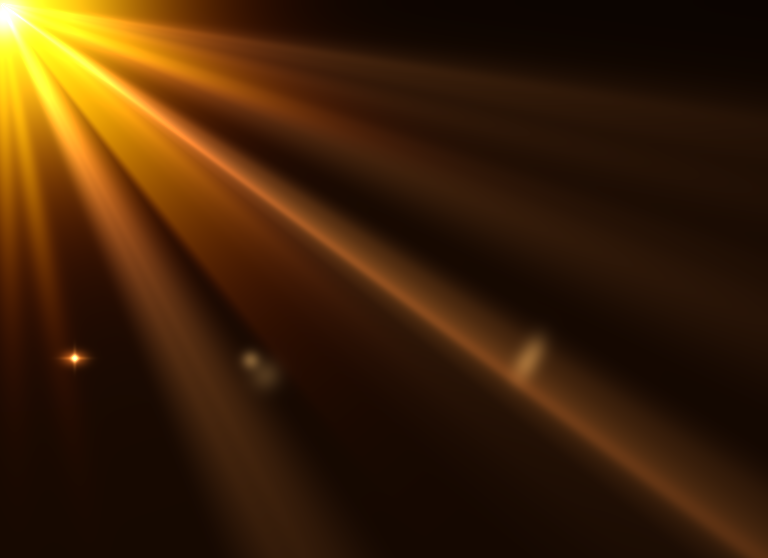
Reproduce this background procedurally as a Shadertoy shader.

```glsl
float hash(float n) { return fract(sin(n * 91.7) * 4375.5); }

float noise(float x) {
    float i = floor(x);
    return mix(hash(i), hash(i + 1.0), smoothstep(0.0, 1.0, x - i));
}

// Soft angular interval, in degrees, with a softness for each side
float band(float a, float lo, float hi, float softLo, float softHi) {
    return smoothstep(lo - softLo, lo + softLo, a)
         * (1.0 - smoothstep(hi - softHi, hi + softHi, a));
}

float bell(float x, float centre, float width) {
    float d = (x - centre) / width;
    return exp(-d * d);
}

// Elliptical blurred spot, turned by an angle in radians
float spot(vec2 p, vec2 centre, vec2 size, float turn) {
    vec2 d = p - centre;
    float c = cos(turn), s = sin(turn);
    d = vec2(c * d.x + s * d.y, c * d.y - s * d.x) / size;
    return exp(-dot(d, d));
}

void mainImage(out vec4 fragColor, in vec2 fragCoord) {
    vec2 p = fragCoord / iResolution.y;
    vec2 ray = p - vec2(0.0, 0.995);
    float r = length(ray);
    float a = degrees(atan(-ray.y, max(ray.x, 0.0001)));

    // Faint streaks shared by all beams
    float streaks = 0.93 + 0.14 * noise(a * 0.8);

    // Dark surroundings
    vec3 color = vec3(0.065, 0.024, 0.003) + vec3(0.06, 0.028, 0.006) * exp(-r);
    color *= 0.55 + 0.45 * smoothstep(0.0, 12.0, a);

    // Broad brown beams
    float upper = 0.50 * band(a, 19.0, 25.5, 5.0, 3.5)
                + 0.30 * bell(a, 14.0, 2.2) + 0.42 * bell(a, 9.5, 2.4);
    float left = 0.85 * band(a, 57.5, 66.0, 3.5, 3.5);
    float under = 0.42 * band(a, 37.0, 43.0, 1.5, 5.0);
    color += vec3(0.70, 0.43, 0.19) * streaks
           * (upper * exp(-1.05 * r) + left * exp(-1.45 * r) + under * exp(-1.4 * r));

    // Main beam with its fine copper ridge
    float body = band(a, 32.6, 37.4, 2.8, 1.7);
    float ridge = bell(a, 36.2, a < 36.2 ? 0.9 : 0.6);
    color += body * streaks * vec3(0.62, 0.38, 0.16) * exp(-0.78 * r);
    color += ridge * vec3(0.24, 0.12, 0.05) * exp(-0.5 * r);

    // Orange glow whose reach changes with the angle
    float reach = 0.31 + 0.13 * band(a, 15.0, 22.0, 6.0, 2.5)
                + 0.17 * band(a, 38.0, 52.8, 4.0, 1.5)
                + 0.03 * band(a, 54.0, 68.0, 2.0, 3.0)
                + 0.11 * bell(a, 80.5, 3.0) + 0.09 * bell(a, 88.0, 3.0);
    float heat = r / reach;
    color += vec3(1.10, 0.0, 0.0) * exp(-heat * heat);
    color += vec3(0.0, 0.90, 0.0) * exp(-heat * heat * 1.45);

    // Pale streaks and white core at the source
    float pale = bell(a, 35.5, 2.2) + 0.55 * bell(a, 64.0, 4.0) + 0.25 * bell(a, 12.0, 3.0);
    color += pale * vec3(0.12, 0.18, 0.20) * exp(-r * r * 9.0);
    float core = length(p - vec2(0.007, 0.973));
    color += vec3(0.5, 0.5, 0.9) * exp(-core * core * 600.0);
    color += vec3(0.1, 0.15, 0.12) * exp(-core * core * 35.0);

    // Blurred dust spots
    vec3 dust = vec3(0.36, 0.29, 0.17);
    color += dust * spot(p, vec2(0.449, 0.355), vec2(0.016), 0.0);
    color += dust * 0.6 * spot(p, vec2(0.476, 0.328), vec2(0.027), 0.0);
    color += dust * 0.6 * spot(p, vec2(0.958, 0.372), vec2(0.021, 0.032), -0.4);
    color += dust * 0.6 * spot(p, vec2(0.940, 0.345), vec2(0.021, 0.030), -0.4);

    // Small glint
    vec2 glint = vec2(0.134, 0.358);
    color += vec3(0.60, 0.30, 0.08) * spot(p, glint, vec2(0.021, 0.013), 0.0);
    color += vec3(0.9, 0.85, 0.65) * spot(p, glint, vec2(0.006), 0.0);
    color += vec3(0.25, 0.18, 0.08) * (spot(p, glint, vec2(0.022, 0.003), 0.0)
                                     + spot(p, glint, vec2(0.003, 0.018), 0.0));

    fragColor = vec4(clamp(color, 0.0, 1.0), 1.0);
}
```
